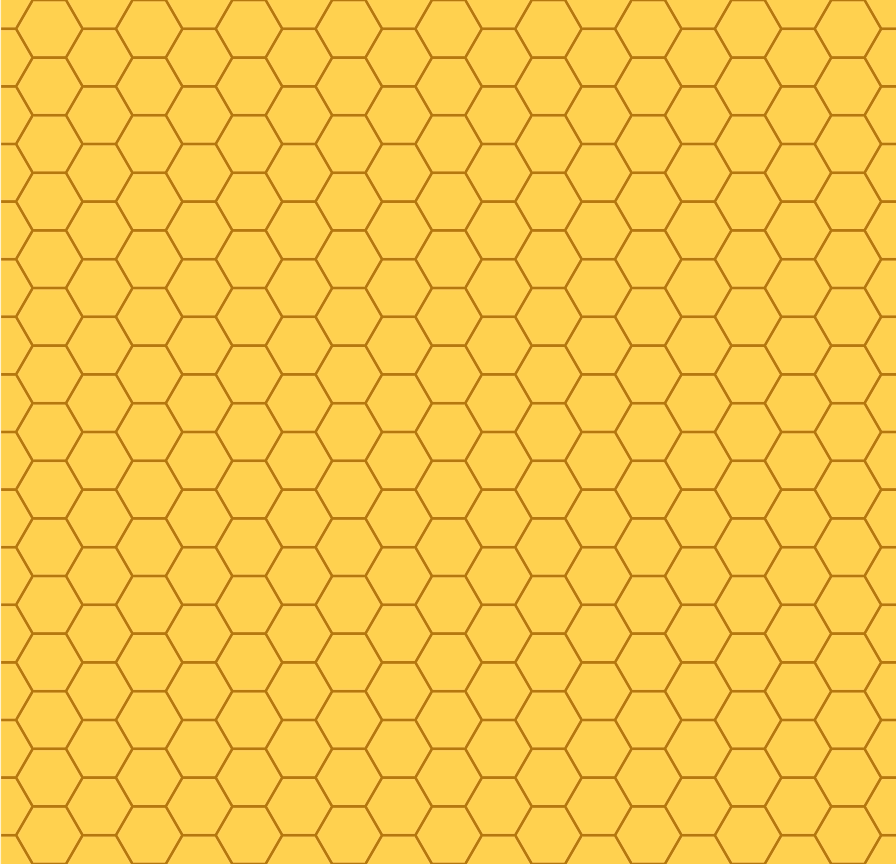
Reproduce this pattern procedurally as a Shadertoy shader.

```glsl
// Flat-topped honeycomb: thin brown outlines on warm yellow cells.
// Two interleaved rectangular lattices give the nearest cell centre, and a
// hexagon distance to that cell's border draws the evenly wide lines.

const float ROWS = 15.0;           // cells down one column
const float COLUMNS = 8.976;       // horizontal repeats, two staggered columns each
const float LINE_WIDTH = 0.0467;   // in cell heights
const float RIM_WIDTH = 0.028;     // faint tint beside each line
const float MARGIN_WIDTH = 0.0013; // pale strip at the left, in canvas widths
const vec2 LATTICE = vec2(1.7320508, 1.0);

const vec3 HONEY = vec3(1.00, 0.82, 0.31);
const vec3 RIM = vec3(1.00, 0.81, 0.35);
const vec3 OUTLINE = vec3(0.71, 0.47, 0.05);
const vec3 MARGIN = vec3(1.00, 0.95, 0.80);

// Offset from the nearest lattice point.
vec2 latticeOffset(vec2 p, vec2 period) {
    return p - period * floor(p / period + 0.5);
}

// Offset from the centre of the hexagon that holds p.
vec2 hexOffset(vec2 p) {
    vec2 a = latticeOffset(p, LATTICE);
    vec2 b = latticeOffset(p - 0.5 * LATTICE, LATTICE);
    return dot(a, a) < dot(b, b) ? a : b;
}

// Distance inward from the border of a hexagon of unit height.
float borderDistance(vec2 offset) {
    vec2 q = abs(offset);
    return 0.5 - max(q.y, dot(q, 0.5 * LATTICE));
}

// Smooth coverage of everything nearer than the limit.
float coverage(float dist, float limit, float pixel) {
    return 1.0 - smoothstep(limit - 0.5 * pixel, limit + 0.5 * pixel, dist);
}

void mainImage(out vec4 fragColor, in vec2 fragCoord) {
    vec2 uv = fragCoord / iResolution.xy;
    float pixel = ROWS / iResolution.y;

    // A cell centre sits at the middle of the canvas.
    vec2 p = (uv - vec2(0.5007, 0.5)) * vec2(COLUMNS, ROWS) * LATTICE;
    float d = borderDistance(hexOffset(p));

    // Cell fill, soft rim, then outline.
    float halfLine = 0.5 * LINE_WIDTH;
    vec3 color = mix(HONEY, RIM, coverage(d, halfLine + RIM_WIDTH, pixel));
    color = mix(color, OUTLINE, coverage(d, halfLine, pixel));

    // Pale strip along the left side.
    color = mix(color, MARGIN, coverage(uv.x, MARGIN_WIDTH, 1.0 / iResolution.x));

    fragColor = vec4(color, 1.0);
}
```
